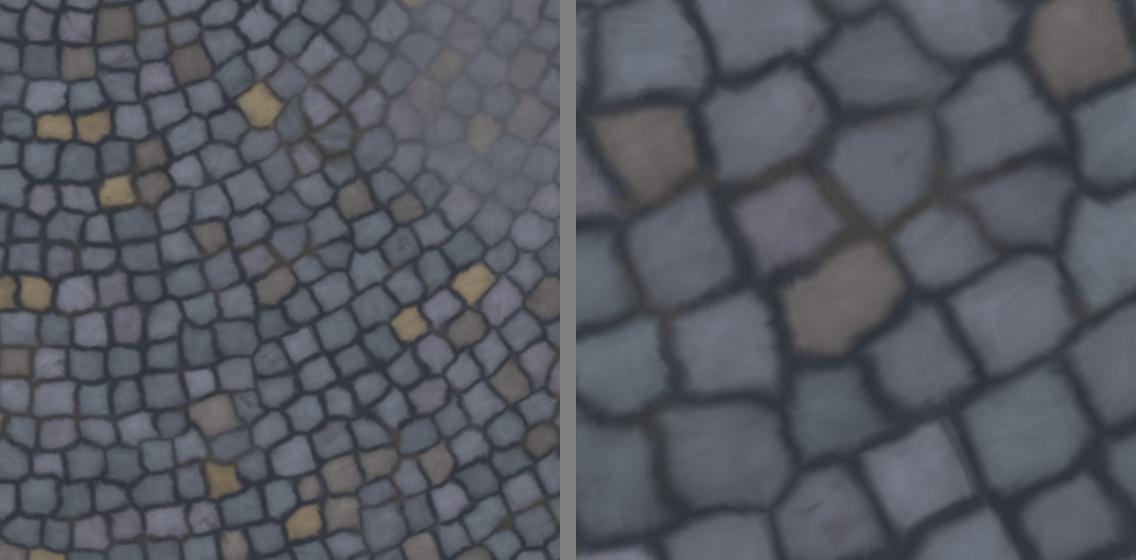
Left: the whole. Right: its middle third, enlarged.
This texture is drawn by a Shadertoy shader. Its source:

```glsl
// Worn grey cobbles laid in curved rows around a centre above the canvas.
// Each row is cut into stones by cellular noise with a squarish metric;
// layered sines give the grain, the ragged edges and the dusty patches.

vec2 hash2(vec2 p) {
    vec2 q = vec2(dot(p, vec2(127.1, 311.7)), dot(p, vec2(269.5, 183.3)));
    return fract(sin(q) * 43758.5);
}

mat2 rotation(float a) {
    return mat2(cos(a), sin(a), -sin(a), cos(a));
}

// Layered, folded sines, roughly -1 to 1
float grain(vec2 p) {
    float sum = 0.0, amp = 0.5;
    for (int i = 0; i < 5; i++) {
        p = rotation(1.1) * p + 0.8 * sin(p.yx * 0.9 + float(i));
        sum += amp * sin(p.x) * cos(p.y);
        p *= 1.7;
        amp *= 0.68;
    }
    return sum;
}

// Returns the distance to the joint; gives the stone's id and local position
float cobbles(vec2 p, out vec2 stoneId, out vec2 local) {
    const float rowHeight = 0.060, stoneWidth = 0.067;
    vec2 q = p - vec2(0.1, 1.4);
    float radius = length(q), angle = atan(q.x, -q.y);
    float row = floor(radius / rowHeight);
    float nearest = 9.0, second = 9.0;
    stoneId = vec2(0.0);
    local = vec2(0.0);

    for (int j = -1; j <= 1; j++) {
        float r = row + float(j);
        // Every row has its own stone count, so widths stay even
        float along = angle * (r + 0.5) * rowHeight / stoneWidth + hash2(vec2(r, 7.0)).x;
        for (int i = -2; i <= 2; i++) {
            vec2 id = vec2(floor(along) + float(i), r);
            vec2 jitter = hash2(id) - 0.5, shape = hash2(id + 57.0) - 0.5;
            vec2 d = vec2((along - id.x - 0.5 - 0.45 * jitter.x) * stoneWidth,
                          (r + 0.5 + 0.36 * jitter.y) * rowHeight - radius);
            d = rotation(0.55 * shape.x) * d;
            vec2 sq = d * d * vec2(0.82, 1.0);
            float dist = sqrt(sqrt(dot(sq, sq))) - 0.011 * shape.y;
            if (dist < nearest) {
                second = nearest;
                nearest = dist;
                stoneId = id;
                local = d;
            } else {
                second = min(second, dist);
            }
        }
    }
    return 0.5 * (second - nearest);
}

vec3 stoneColour(vec2 id) {
    vec2 pick = hash2(id + 13.0), tone = hash2(id + 91.0);
    vec3 slate = vec3(0.365, 0.395, 0.430), lilac = vec3(0.425, 0.428, 0.475);
    vec3 colour = mix(slate, lilac, pick.x);
    colour = mix(colour, vec3(0.405, 0.390, 0.385), step(0.88, pick.y));
    colour = mix(colour, vec3(0.490, 0.445, 0.375), step(0.972, pick.y));
    return colour * mix(0.91, 1.07, tone.x);
}

void mainImage(out vec4 fragColor, in vec2 fragCoord) {
    vec2 p = fragCoord / iResolution.y;

    // Ragged stone outlines
    vec2 ragged = vec2(grain(p * 38.0), grain(p * 38.0 + 17.0));
    vec2 id, local;
    float edge = cobbles(p + 0.0045 * ragged, id, local);

    // Stone face: tint, streaks along the stone, mottling and a lit upper side
    vec2 seed = hash2(id + 31.0);
    float streaks = grain(rotation(seed.x * 1.2 - 0.6) * local * vec2(70.0, 150.0) + seed * 40.0);
    float mottle = grain(p * 65.0 + 5.0);
    vec3 stone = stoneColour(id);
    stone *= 1.0 + 0.055 * streaks + 0.065 * mottle + 1.1 * local.y;
    stone *= mix(0.91, 1.02, smoothstep(0.004, 0.018, edge));

    // Joints: dark, uneven in width, with brown soil in places
    float patches = grain(p * 9.0 + 2.0);
    float soil = smoothstep(0.05, 0.6, grain(p * 15.0 + 9.0));
    vec3 joint = mix(vec3(0.190, 0.208, 0.240), vec3(0.255, 0.248, 0.245), soil);
    joint *= 1.0 + 0.12 * mottle;
    float width = 0.0045 + 0.0016 * patches + 0.0012 * ragged.x;
    float gap = 1.0 - smoothstep(width - 0.0042, width + 0.0042, edge);
    gap *= 0.93 - 0.25 * smoothstep(0.1, 0.6, -patches);

    // Dust fills the joints towards the upper right
    float dust = 1.0 - smoothstep(0.10, 0.33, length(p - vec2(0.84, 0.87)) + 0.07 * patches);
    gap *= 1.0 - 0.82 * dust;
    vec3 dusty = vec3(0.415, 0.418, 0.460) * (1.0 + 0.07 * mottle);
    stone = mix(stone, dusty, 0.65 * dust);

    // Stained and chipped spots
    float stain = smoothstep(0.45, 0.95, grain(p * 24.0 + 31.0));
    stone = mix(stone, vec3(0.285, 0.280, 0.285), 0.6 * stain * (1.0 - dust));

    fragColor = vec4(mix(stone, joint, gap), 1.0);
}
```
